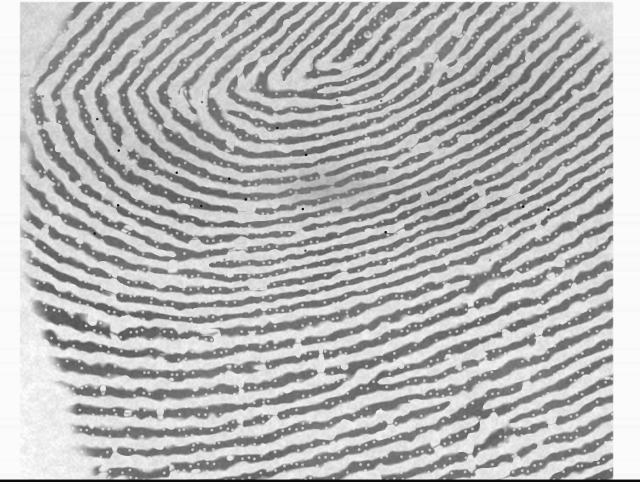
A Shadertoy shader for this pattern:

```glsl
// Grey loop of broken, pored skin ridges pressed on a pale scanned sheet.
const vec2 CORE = vec2(0.638, 0.810);      // centre of the loop
const float CAP_Y = 0.879;                 // height where the lower arches begin
const vec2 RIGHT_NORMAL = vec2(0.68, -0.73);
const float RIDGE_PITCH = 0.0302;
const float PHASE_SHIFT = 0.23;
const float LEFT_EDGE = 0.0414;
const float RIGHT_EDGE = 1.272;
const float RIDGE_WIDTH = 0.235;
const float RIDGE_TONE = 0.43;
const float PAPER_TONE = 0.985;
const float PORE_CELL = 0.0145;
const float SPECK_CELL = 0.055;

float hash(vec2 p) {
    vec3 v = fract(vec3(p.xyx) * 0.1031);
    v += dot(v, v.yzx + 33.33);
    return fract((v.x + v.y) * v.z);
}

float noise(vec2 p) {
    vec2 i = floor(p), f = fract(p);
    f = f * f * (3.0 - 2.0 * f);
    return mix(mix(hash(i), hash(i + vec2(1, 0)), f.x),
               mix(hash(i + vec2(0, 1)), hash(i + vec2(1, 1)), f.x), f.y);
}

float spot(vec2 p, vec2 centre, vec2 size) {
    vec2 d = (p - centre) / size;
    return exp(-dot(d, d));
}

// Ridge count outwards from the core: three slopes joined by a soft norm
float ridgePhase(vec2 p) {
    float rise = max(0.0, p.y - CORE.y);
    float lean = 0.95 * rise * smoothstep(-0.1, 0.64, p.x);
    float left = 0.68 * (1.0 + rise) * max(0.0, CORE.x + lean - p.x);
    float down = max(0.0, CAP_Y - p.y);
    float right = 0.95 * max(0.0, dot(p - CORE, RIGHT_NORMAL));
    vec3 slopes = pow(vec3(left, down, right) + 1e-5, vec3(2.5));
    float n = pow(slopes.x + slopes.y + slopes.z, 0.4) / RIDGE_PITCH;
    n += PHASE_SHIFT - 0.3 * max(0.0, n - 19.2);

    // Paired ridge endings
    for (int i = 0; i < 8; i++) {
        float k = float(i);
        vec2 a = p - vec2(0.12 + 1.1 * hash(vec2(k, 3.0)), 0.05 + 0.85 * hash(vec2(k, 8.0)));
        vec2 b = a - vec2(0.07, 0.05 * (hash(vec2(k, 5.0)) - 0.5));
        n += (atan(a.y, a.x) - atan(b.y, b.x)) / 6.28318;
    }
    return n + 0.3 * (noise(p * 16.0) - 0.5) + 0.22 * (noise(p * 48.0) - 0.5);
}

// Round dots scattered in a jittered grid
float dots(vec2 p, float cell, float radius, float share) {
    vec2 id = floor(p / cell);
    vec2 centre = 0.25 + 0.5 * vec2(hash(id + 11.0), hash(id + 47.0));
    float d = length(p - (id + centre) * cell);
    return step(hash(id + 83.0), share) * (1.0 - smoothstep(radius * 0.4, radius * 1.4, d));
}

// Where the finger touches the sheet
float contact(vec2 p) {
    float ragged = 0.035 * (noise(p * 28.0) - 0.5);
    float depth = 1.0 - p.y;
    float start = 0.055 + max(0.0, 0.09 - 0.55 * depth) + 0.33 * max(0.0, depth - 0.57);
    float left = smoothstep(-0.015, 0.025, p.x - start + ragged);
    float corner = smoothstep(-0.015, 0.03, depth - 1.3 * (p.x - 1.18) + ragged);
    return left * corner;
}

void mainImage(out vec4 fragColor, in vec2 fragCoord) {
    vec2 p = fragCoord / iResolution.y;
    float soft = 1.0 / iResolution.y;
    float grain = noise(p * 230.0) - 0.5;
    float blotch = noise(p * 75.0) - 0.5;

    // Skin furrows, paler towards the foot and sides
    float furrow = mix(0.90, 0.835, smoothstep(0.25, 0.75, p.y));
    furrow += 0.05 * smoothstep(0.25, 0.03, p.x) * smoothstep(0.7, 0.2, p.y);
    float smudge = spot(p, vec2(0.68, 0.61), vec2(0.10, 0.045));
    float shade = spot(p, vec2(0.30, 0.68), vec2(0.12, 0.08))
                + spot(p, vec2(1.04, 0.79), vec2(0.14, 0.13))
                + spot(p, vec2(0.92, 0.57), vec2(0.13, 0.06));
    furrow -= 0.15 * smudge + 0.05 * shade;
    furrow += 0.07 * grain + 0.06 * blotch;

    // Ridges with uneven width, gaps and pores
    float n = ridgePhase(p);
    float d = abs(fract(n + 0.5) - 0.5);
    float width = RIDGE_WIDTH + 0.16 * blotch + 0.02 * shade;
    width -= 0.24 * smoothstep(0.74, 0.92, noise(p * 42.0 + 19.0));
    float ridge = 1.0 - smoothstep(width - 0.10, width + 0.10, d);
    float dark = spot(p, vec2(0.20, 0.25), vec2(0.16, 0.14));
    float tone = RIDGE_TONE + 0.10 * (noise(p * 9.0) - 0.5) + 0.06 * smudge;
    tone += 0.05 * smoothstep(0.75, 1.0, p.y) - 0.08 * shade - 0.07 * dark + 0.06 * grain;
    float pores = dots(p, PORE_CELL, 0.0032, 0.55);
    float ink = ridge * contact(p) * (1.0 - 0.75 * pores);
    float grey = mix(furrow, tone, ink);

    // Dust specks across the middle band
    float band = smoothstep(0.42, 0.52, p.y) * smoothstep(0.86, 0.72, p.y);
    grey = mix(grey, 0.08, band * dots(p, SPECK_CELL, 0.0028, 0.14));

    // Sheet margins with faint scan lines, and the dark foot line
    float scan = 0.015 * smoothstep(0.6, 1.0, noise(vec2(2.0, p.y * 130.0)));
    float sheet = smoothstep(-soft, soft, p.x - LEFT_EDGE)
                * smoothstep(-soft, soft, RIGHT_EDGE - p.x)
                * smoothstep(-soft, soft, 0.996 - p.y);
    grey = mix(PAPER_TONE - scan, grey, sheet);
    grey = mix(0.04, grey, smoothstep(-soft, soft, p.y - 0.005));
    fragColor = vec4(vec3(clamp(grey, 0.0, 1.0)), 1.0);
}
```
